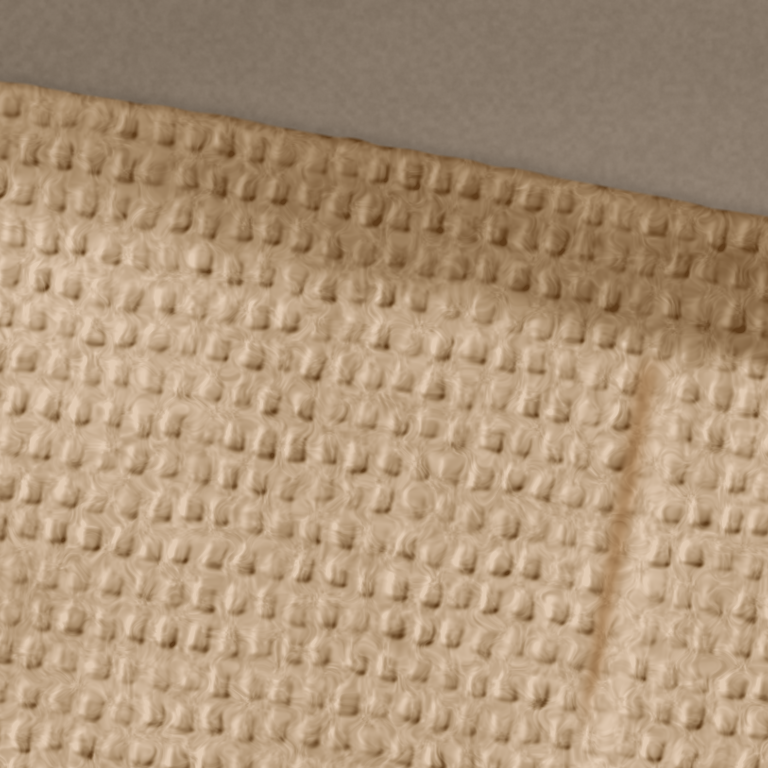
Reproduce this texture procedurally as a WebGL 2 fragment shader.

```glsl
#version 300 es
precision highp float;

uniform vec2 u_resolution;
out vec4 outColor;

#define STITCH_WIDTH 0.0415
#define ROW_HEIGHT 0.0545
#define COLUMN_LEAN 0.18
#define STITCH_JITTER 0.12
#define STITCH_DEPTH 0.35
#define FIBRE_SCALE 80.0
#define FIBRE_DEPTH 0.42
#define SEAM_POSITION 0.751
#define SEAM_TOP 0.53

const vec3 UMBER = vec3(0.44, 0.31, 0.175);
const vec3 TAN = vec3(0.67, 0.555, 0.42);
const vec3 CREAM = vec3(0.85, 0.755, 0.655);
const vec3 WALL_DARK = vec3(0.475, 0.42, 0.36);
const vec3 WALL_LIGHT = vec3(0.555, 0.495, 0.435);

float hash(vec2 p) {
  vec3 q = fract(vec3(p.xyx) * 0.1031);
  q += dot(q, q.yzx + 33.33);
  return fract((q.x + q.y) * q.z);
}

float noise(vec2 p) {
  vec2 i = floor(p), f = fract(p);
  f = f * f * (3.0 - 2.0 * f);
  return mix(mix(hash(i), hash(i + vec2(1, 0)), f.x),
             mix(hash(i + vec2(0, 1)), hash(i + vec2(1, 1)), f.x), f.y);
}

vec2 noise2(vec2 p) {
  return vec2(noise(p), noise(p + 71.7)) - 0.5;
}

float fbm(vec2 p) {
  float sum = 0.0, amp = 0.5;
  for (int i = 0; i < 4; i++) {
    sum += amp * noise(p);
    p = mat2(1.6, 1.2, -1.2, 1.6) * p + 9.1;
    amp *= 0.5;
  }
  return sum;
}

// Soft line of the given half width, 1 at its centre
float stroke(float x, float width) {
  return exp(-x * x / (width * width));
}

// Short curled yarn strands, about -0.5 to 0.5
float fibres(vec2 p) {
  vec2 q = p * FIBRE_SCALE + 1.7 * noise2(p * 45.0);
  float curl = 1.0 - abs(2.0 * noise(q * vec2(1.15, 0.8)) - 1.0);
  float fuzz = noise(q * vec2(2.2, 1.4) + 17.0) + 0.6 * noise(q * 3.2) - 0.8;
  return 0.4 * (curl - 0.6) + 0.55 * fuzz;
}

// Relief of one waffle cell: sunken square between lit ribs, shaded right and below
float stitch(vec2 grid) {
  vec2 id = floor(grid);
  float strength = 0.55 + 0.8 * hash(id + 5.0);
  vec2 shift = STITCH_JITTER * (vec2(hash(id), hash(id + 31.0)) - 0.5);
  vec2 q = fract(grid) - 0.5;
  q.y = -q.y;
  float fade = smoothstep(0.5, 0.42, abs(q.x)) * smoothstep(0.5, 0.43, abs(q.y));
  q -= shift;
  vec2 edge = abs(q - vec2(0.1, -0.04)) - vec2(0.16, 0.18);
  float box = length(max(edge, 0.0)) + min(max(edge.x, edge.y), 0.0) - 0.08;
  float pocket = smoothstep(0.09, -0.1, box) * (0.45 + 0.9 * smoothstep(0.25, -0.3, q.y));
  float rib = stroke(q.x + 0.26 - 0.4 * q.y * q.y, 0.13) * smoothstep(0.5, 0.2, abs(q.y));
  float side = stroke(q.x - 0.3 + 0.6 * q.y * q.y, 0.085) * smoothstep(0.42, 0.15, abs(q.y + 0.06));
  float base = stroke(q.y + 0.31 - 0.6 * q.x * q.x, 0.085) * smoothstep(0.45, 0.25, abs(q.x - 0.04));
  float glint = stroke(length((q - vec2(0.04, 0.0)) * vec2(1.6, 0.8)), 0.13) * hash(id + 57.0);
  return fade * strength * (0.85 * rib + 0.45 * glint - 0.65 * side - 0.85 * base - 0.5 * pocket);
}

vec3 yarnColor(float tone) {
  return tone < 0.5 ? mix(UMBER, TAN, max(tone, -0.15) * 2.0)
                    : mix(TAN, CREAM, min(tone, 1.1) * 2.0 - 1.0);
}

vec3 wallColor(vec2 p, float depth) {
  float light = 0.25 + 0.45 * p.x + 1.0 * depth + 0.5 * fbm(p * vec2(4.0, 11.0));
  vec3 color = mix(WALL_DARK, WALL_LIGHT, clamp(light, 0.0, 1.0));
  return color + 0.065 * (fbm(p * 130.0) - 0.47);
}

vec3 fabricColor(vec2 p, float depth) {
  // Rows follow the hem, columns lean with the seam
  vec2 wobble = 0.006 * noise2(p * 9.0) + 0.007 * noise2(p * 45.0);
  float along = p.x - COLUMN_LEAN * p.y;
  float down = depth * (1.0 + 0.03 * p.x) - 0.006;
  vec2 grid = (vec2(along, down) + wobble) / vec2(STITCH_WIDTH, ROW_HEIGHT);

  // Brown hem fading into the pale body
  float ragged = depth + 0.04 * (fbm(p * 8.0) - 0.47);
  float hem = 1.0 - smoothstep(mix(0.07, 0.19, p.x), mix(0.24, 0.215, p.x), ragged);
  float tone = mix(0.75, mix(0.46, 0.29, p.x), hem);
  tone += 0.22 * (fbm(p * 5.0 + 4.0) - 0.47);
  tone += 0.1 * stroke(length(p - vec2(0.1, 0.61)), 0.17);
  tone -= 0.13 * p.x * stroke(depth - 0.065 - 0.01 * noise(p * 12.0), 0.014);

  // Seam: a tapering brown groove beside a pale ridge
  float off = along - SEAM_POSITION + 0.004 * (noise(p * 22.0) - 0.5);
  float reach = smoothstep(SEAM_TOP + 0.02, SEAM_TOP - 0.03, p.y);
  float groove = reach * smoothstep(0.03, 0.14, p.y) * stroke(off, mix(0.009, 0.016, p.y / SEAM_TOP));
  float ridge = reach * stroke(off - 0.028, 0.015);

  float relief = STITCH_DEPTH * stitch(grid) * (1.0 - 0.8 * max(groove, ridge));
  tone += relief * mix(1.0, 0.75, hem);
  tone += FIBRE_DEPTH * fibres(p) * mix(1.0, 0.7, hem) * (1.0 - 0.4 * groove);
  tone += 0.17 * ridge - 0.38 * groove;
  tone -= 0.2 * stroke(depth, 0.008);
  return yarnColor(tone) + groove * vec3(0.03, 0.0, -0.02);
}

void main() {
  vec2 p = gl_FragCoord.xy / u_resolution;
  float hemLine = 0.896 - 0.16 * p.x - 0.02 * p.x * p.x;
  float depth = hemLine - p.y + 0.005 * (noise(p * 28.0) - 0.5);
  float soft = 0.0015 + 1.0 / u_resolution.y;
  vec3 wall = wallColor(p, depth) * (1.0 - 0.1 * stroke(depth, 0.012));
  outColor = vec4(mix(wall, fabricColor(p, depth), smoothstep(-soft, soft, depth)), 1.0);
}
```
